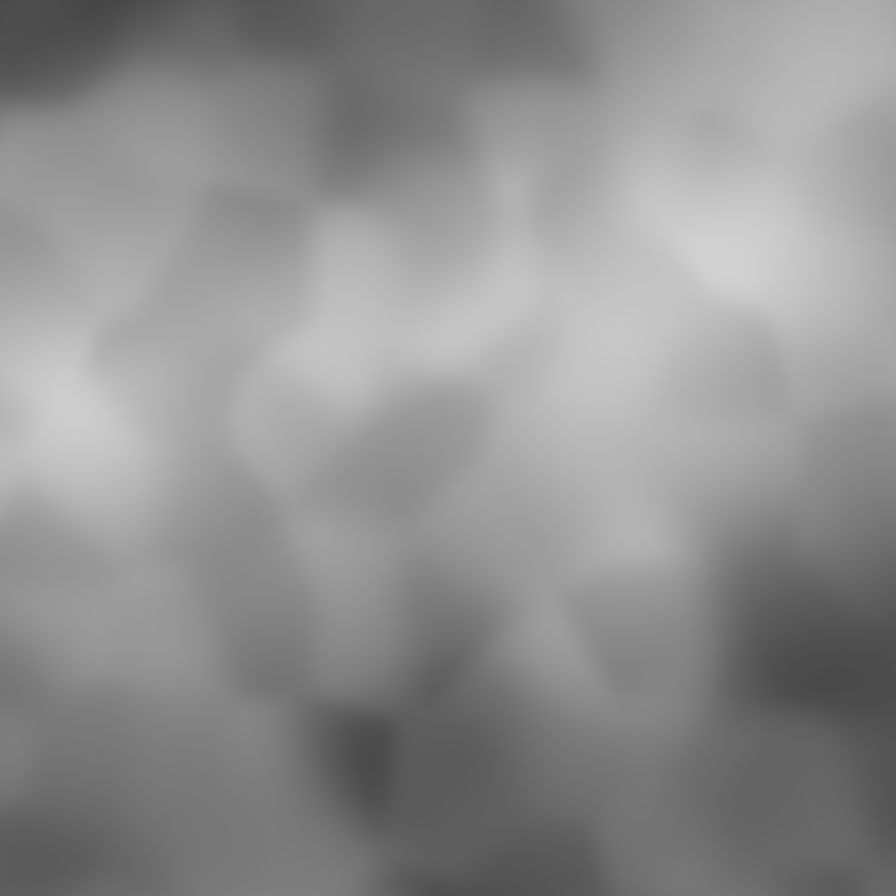
Give the GLSL for this texture, as a WebGL 2 fragment shader.

```glsl
#version 300 es
precision highp float;
// Soft grey mottled clouds: a bright middle belt between dark upper and lower
// edges, shaped by layered sines, then varied by two octaves of cellular noise
// whose random cell shades melt into each other.

uniform vec2 u_resolution;
out vec4 fragColor;

const float TAU = 6.2831853;

const float MEAN_GREY     = 0.533;
const float DARKEST       = 0.25;
const float BRIGHTEST     = 0.82;

const float BELT_HEIGHT   = 0.60;  // centre of the bright belt
const float BELT_PERIOD   = 1.05;
const float BELT_CONTRAST = 0.16;

const float LOBE_START    = 0.13;  // first bright lobe along the belt
const float LOBE_PERIOD   = 0.60;
const float LOBE_CONTRAST = 0.08;

const float TOP_TILT      = 0.30;  // upper edge brightens to the right

const float COARSE_CELLS  = 5.0;   // cells across the canvas
const float FINE_CELLS    = 9.0;
const float COARSE_AMOUNT = 0.22;
const float FINE_AMOUNT   = 0.13;
const float CELL_FALLOFF  = 5.0;   // higher gives crisper cell borders

// Three random values per cell: xy places its centre, z is its shade.
vec3 hash3(vec2 cell) {
    vec3 p = fract(vec3(cell.xyx) * vec3(0.1031, 0.1030, 0.0973));
    p += dot(p, p.yxz + 33.33);
    return fract((p.xxy + p.yzz) * p.zyx);
}

// Cellular noise in -0.5..0.5 with shades blended by distance to each centre.
float softCells(vec2 p) {
    vec2 cell = floor(p);
    vec2 local = p - cell;
    float shade = 0.0;
    float total = 0.0;
    for (int y = -2; y <= 2; y++) {
        for (int x = -2; x <= 2; x++) {
            vec2 offset = vec2(x, y);
            vec3 random = hash3(cell + offset);
            vec2 toCentre = offset + random.xy - local;
            float weight = exp(-CELL_FALLOFF * dot(toCentre, toCentre));
            shade += weight * random.z;
            total += weight;
        }
    }
    return shade / total - 0.5;
}

// Broad light and dark masses.
float masses(vec2 uv) {
    float belt = cos(TAU * (uv.y - BELT_HEIGHT) / BELT_PERIOD);
    float lobes = cos(TAU * (uv.x - LOBE_START) / LOBE_PERIOD);
    float tilt = (uv.x - 0.5) * smoothstep(0.5, 1.0, uv.y);
    return BELT_CONTRAST * belt
         + LOBE_CONTRAST * lobes * (0.5 + 0.5 * belt)
         + TOP_TILT * tilt;
}

void main() {
    vec2 uv = gl_FragCoord.xy / u_resolution;

    // Gentle bending keeps the masses irregular.
    vec2 bend = 0.025 * sin(TAU * (uv.yx * vec2(1.7, 1.3) + vec2(0.2, 0.6)));

    float grey = MEAN_GREY + masses(uv + bend);
    grey += COARSE_AMOUNT * softCells(uv * COARSE_CELLS + 17.0);
    grey += FINE_AMOUNT * softCells(uv * FINE_CELLS + 53.0);

    fragColor = vec4(vec3(clamp(grey, DARKEST, BRIGHTEST)), 1.0);
}
```
